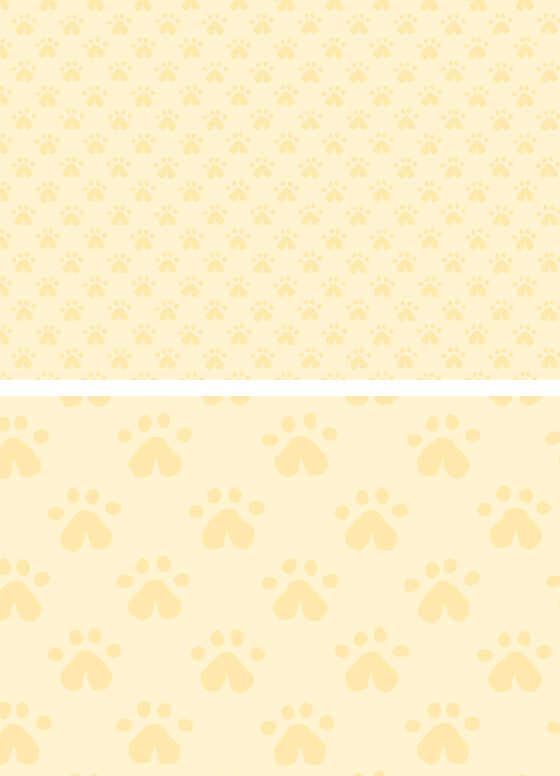
Top, the full canvas; bottom, a detail of the centre.
This pattern is drawn by a WebGL 1 fragment shader. Its source:

```glsl
precision highp float;

uniform vec2 u_resolution;

#define ROWS 7.957               // paw cells over the canvas height
#define CELL 98.4                // paw units per cell
#define GROUND vec3(1.0, 0.957, 0.812)
#define PAW vec3(1.0, 0.908, 0.675)
#define PLACE_JITTER 2.4         // paw units
#define TOE_JITTER 2.2
#define EDGE_WOBBLE 1.7
#define TILT 0.12                // radians

float hash(vec2 p) {
  vec3 q = fract(vec3(p.xyx) * 0.1031);
  q += dot(q, q.yzx + 33.33);
  return fract((q.x + q.y) * q.z);
}

vec2 hash2(vec2 p) {
  return vec2(hash(p), hash(p + 37.2));
}

float noise(vec2 p) {
  vec2 i = floor(p);
  vec2 f = fract(p);
  f = f * f * (3.0 - 2.0 * f);
  return mix(mix(hash(i), hash(i + vec2(1.0, 0.0)), f.x),
             mix(hash(i + vec2(0.0, 1.0)), hash(i + 1.0), f.x), f.y);
}

float capsule(vec2 p, vec2 a, vec2 b, float radius) {
  vec2 ab = b - a;
  float t = clamp(dot(p - a, ab) / dot(ab, ab), 0.0, 1.0);
  return length(p - a - ab * t) - radius;
}

float ellipse(vec2 p, vec2 radii) {
  return (length(p / radii) - 1.0) * min(radii.x, radii.y);
}

// Two leaning lobes with a wedge cut from below
float pad(vec2 p) {
  p.x = abs(p.x);
  float lobes = capsule(p, vec2(0.0, 5.0), vec2(9.3, -5.2), 8.8);
  float notch = (p.x - 0.3 * (-1.0 - p.y)) * 0.96;
  return max(lobes, -notch);
}

float paw(vec2 p, vec2 id) {
  // Uneven placing and tilt
  p -= (hash2(id) - 0.5) * PLACE_JITTER;
  float angle = (hash(id + 11.7) - 0.5) * TILT;
  float c = 1.0 - 0.5 * angle * angle;
  p = vec2(c * p.x + angle * p.y, c * p.y - angle * p.x);

  // Hand-cut edges
  vec2 seed = p / 6.0 + id * 19.0 + 200.0;
  p += (vec2(noise(seed), noise(seed + 71.3)) - 0.5) * EDGE_WOBBLE;

  // Four toes on an arch above the pad
  float d = pad(p);
  for (int i = 0; i < 4; i++) {
    float t = float(i) - 1.5;
    vec2 toe = vec2(13.5 * t - 0.6, 24.3 - 4.9 * t * t + 0.7 * t);
    toe += (hash2(id + 5.3 * float(i) + 3.0) - 0.5) * TOE_JITTER;
    vec2 radii = mix(vec2(4.6, 5.4), vec2(5.3, 4.6), step(1.0, abs(t)));
    d = min(d, ellipse(p - toe, radii));
  }
  return d;
}

void main() {
  vec2 grid = gl_FragCoord.xy / u_resolution.y * ROWS + vec2(0.0, 0.122);

  // Two square lattices, the second shifted by half a cell
  float d = CELL;
  for (int i = 0; i < 2; i++) {
    vec2 q = grid + 0.5 * float(i);
    vec2 id = floor(q) + 40.0 * float(i) + 1.0;
    d = min(d, paw((fract(q) - 0.5) * CELL, id));
  }

  float pixel = ROWS * CELL / u_resolution.y;
  float ink = 1.0 - smoothstep(-0.6 * pixel, 0.6 * pixel, d);
  gl_FragColor = vec4(mix(GROUND, PAW, ink), 1.0);
}
```
